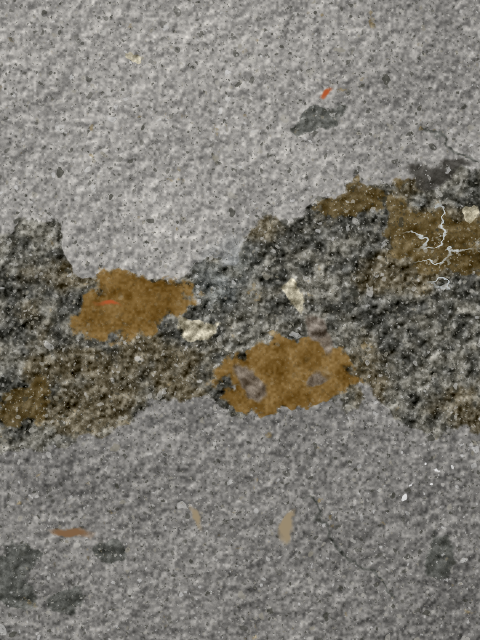
Write a Shadertoy shader that draws this texture.

```glsl
// Rough grey ground crossed by a wet, gritty band with muddy ochre puddles.

float hash(vec2 p) {
    vec3 q = fract(p.xyx * .1031);
    q += dot(q, q.yzx + 33.33);
    return fract((q.x + q.y) * q.z);
}

float noise(vec2 p) {
    vec2 i = floor(p), f = fract(p);
    f = f * f * (3. - 2. * f);
    return mix(mix(hash(i), hash(i + vec2(1, 0)), f.x),
               mix(hash(i + vec2(0, 1)), hash(i + 1.), f.x), f.y);
}

mat2 turn(float a) { return mat2(cos(a), sin(a), -sin(a), cos(a)); }

float fbm(vec2 p) {
    float sum = 0., amp = .5;
    for (int i = 0; i < 5; i++) {
        sum += amp * noise(p);
        p = turn(.6) * p * 2.03 + 17.;
        amp *= .5;
    }
    return sum;
}

// Coverage of a tilted ellipse
float blob(vec2 p, float x, float y, float rx, float ry, float tilt, float soft) {
    vec2 q = turn(-tilt) * (p - vec2(x, y));
    float d = (length(q / vec2(rx, ry)) - 1.) * min(rx, ry);
    return smoothstep(soft, -soft, d);
}

float segment(vec2 p, vec2 a, vec2 b) {
    vec2 ab = b - a;
    float t = clamp(dot(p - a, ab) / dot(ab, ab), 0., 1.);
    return smoothstep(.005, 0., length(p - a - ab * t));
}

// Scattered grains: coverage and random tone
vec2 grit(vec2 p, float cells, float density, float seed, float pixel) {
    vec2 g = turn(seed) * p * cells + seed * 13., id = floor(g);
    float tone = hash(id + 71.), size = mix(.08, .25, tone * tone);
    vec2 d = fract(g) - .28 - .44 * vec2(hash(id + 5.), hash(id + 37.));
    d = turn(tone * 6.3) * d * vec2(1, 1.5);
    float dist = length(d) + .25 * (noise(g * 6.) - .5), edge = cells * pixel;
    return vec2(smoothstep(size + edge, size - edge, dist) * step(hash(id + 19.), density), tone);
}

void paint(inout vec3 col, vec3 ink, float mask) { col = mix(col, ink, mask); }

// Breaks a soft mask into an uneven border
float ragged(float mask, float rough) { return smoothstep(.35, .65, mask + rough); }

// Wet region between two uneven borders
float wetBand(vec2 p, float wobble) {
    float top = .645 - .085 * smoothstep(.08, .13, p.x) + .165 * smoothstep(.2, .64, p.x);
    float bottom = .3 + .07 * smoothstep(.05, .28, p.x) - .07 * smoothstep(.55, .72, p.x);
    return smoothstep(-.02, .025, min(top - p.y, p.y - bottom) + wobble);
}

void mainImage(out vec4 fragColor, in vec2 fragCoord) {
    vec2 p = fragCoord / iResolution.y;
    float pixel = 1. / iResolution.y, soft = 2. * pixel;
    vec2 warp = vec2(fbm(p * 22.), fbm(p * 22. + 50.)) - .48;
    vec2 w = p + warp * .06, v = p + warp * .04;
    float relief = fbm(p * 80.) - fbm(p * 80. + vec2(-.3, .45));
    float grain = noise(p * 240.) - .5, clump = fbm(p * 50. + 9.), rough = 1.3 * (clump - .48);

    // Dry ground, paler towards the top
    float light = mix(.475, .6, smoothstep(.25, .65, p.y));
    light -= .07 * smoothstep(.4, .8, p.x) * smoothstep(.4, .1, abs(p.y - .45) * -1. + .55);
    light += .17 * (fbm(p * 13.) - .48) + .2 * grain + .38 * relief;
    vec3 col = light * vec3(1.01, .995, .97);

    // Dark stains and cracks
    float stain = blob(w, .5, .81, .038, .022, 0., .015);
    stain += blob(w, .69, .13, .03, .035, 0., .02);
    stain += blob(w, .02, .1, .04, .045, .5, .016);
    stain += blob(w, .11, .055, .03, .02, .6, .014);
    stain += blob(w, .18, .14, .025, .016, 0., .012);
    stain = ragged(stain, rough);
    stain += segment(w, vec2(.475, .22), vec2(.61, .07));
    stain += segment(w, vec2(.66, .8), vec2(.75, .75));
    paint(col, vec3(.26, .27, .25) + relief * .5, min(stain, 1.) * .7);

    // Wet band with coarse clumps
    float wet = ragged(wetBand(p, warp.x * .1), rough * .7);
    vec3 soil = mix(vec3(.22, .22, .2), vec3(.46, .45, .41), smoothstep(.25, .72, clump));
    paint(soil, vec3(.36, .3, .18), .5 * smoothstep(.48, .68, fbm(p * 14. + 31.)));
    paint(col, soil + relief * .65 + grain * .25, wet * .93);
    paint(col, vec3(.43, .46, .47) + relief, .5 * blob(w, .35, .57, .045, .03, .8, .03));
    paint(col, vec3(.25, .24, .22) + relief * .3, .9 * blob(w, .685, .733, .055, .017, .2, .004));

    // Muddy water
    float ochre = blob(w, .21, .53, .085, .046, .25, .025) + blob(w, .445, .415, .105, .056, .12, .018);
    float murky = blob(w, .69, .625, .085, .045, -.2, .03) + blob(w, .56, .685, .065, .022, .2, .02);
    murky += blob(w, .035, .37, .05, .035, .5, .02);
    paint(col, vec3(.34, .27, .13) + .25 * (clump - .5 + relief), ragged(murky, rough) * .75);
    paint(col, vec3(.48, .36, .17) + .3 * (clump - .5) + grain * .1, ragged(ochre, rough) * .92);

    // Grains from pebbles down to specks
    float dry = 1. - .75 * ragged(ochre, rough);
    for (float k = 0.; k < 5.; k++) {
        float cells = 30. * pow(1.55, k);
        vec2 pale = grit(p, cells, mix(.2, .34, wet), 1. + k, pixel);
        vec2 dark = grit(p, cells * 1.1, mix(.2, .34, wet), 8. + k, pixel);
        paint(col, vec3(.2, .2, .17), dry * dark.x * (.25 + .4 * fract(dark.y * 9.)));
        paint(col, mix(vec3(.55, .53, .47), vec3(.82), fract(pale.y * 7.)), dry * pale.x * .6);
    }

    // Rippled reflections
    float ripple = abs(fbm(p * vec2(15, 21) + 4.) - .5);
    float sheen = blob(p, .69, .64, .055, .04, -.3, .015) + blob(p, .685, .575, .035, .02, -.6, .01);
    paint(col, vec3(.8, .83, .85), sheen * smoothstep(.025, .005, ripple) * .85);

    // Larger stones and leaves
    float slate = blob(v, .5, .475, .035, .015, -1.1, soft) + blob(v, .39, .403, .033, .016, -.7, soft);
    slate += blob(v, .5, .412, .02, .009, .5, soft);
    paint(col, vec3(.44, .4, .36) + relief * .6, slate * .9);
    float chalk = blob(w, .305, .485, .03, .025, .4, .012) + blob(w, .462, .54, .014, .025, .2, .01);
    chalk += blob(v, .742, .67, .014, .014, 0., soft) + blob(w, .219, .915, .016, .009, .5, .006);
    paint(col, vec3(.7, .67, .58) + relief, ragged(chalk, rough) * .85);
    float leaf = blob(v, .453, .177, .022, .009, 1., soft) + blob(v, .305, .193, .015, .006, -1.1, soft);
    paint(col, vec3(.6, .54, .44), leaf);
    paint(col, vec3(.5, .38, .27), blob(v, .115, .167, .03, .008, -.2, soft));
    float rust = blob(v, .514, .863, .01, .005, .7, soft) + blob(v, .175, .525, .015, .004, -.3, soft);
    paint(col, vec3(.7, .34, .18), rust);

    // White chips
    float chips = blob(p, .635, .25, .1, .045, .3, .03);
    paint(col, vec3(.88), chips * grit(p, 48., .38, 21., pixel).x);
    fragColor = vec4(col, 1);
}
```
